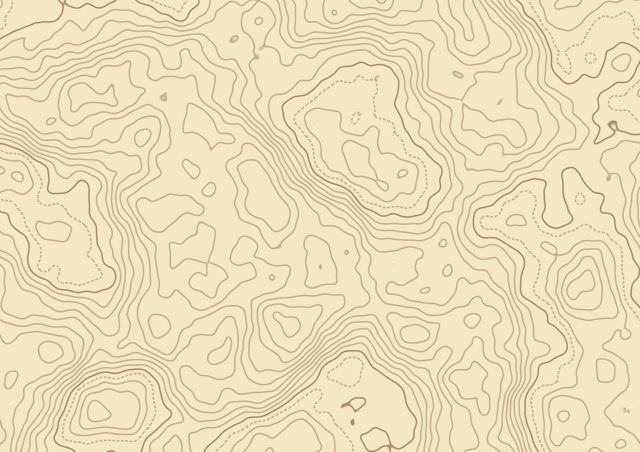
Write a Shadertoy shader that draws this pattern.

```glsl
// Topographic map: thin brown contour lines on cream paper, with bold and dashed levels.

// Integer hash giving a vector in [-1, 1]^2
vec2 hashGradient(vec2 cell) {
    uvec2 q = uvec2(ivec2(cell) + 4096);
    q = q * 1664525u + 1013904223u;
    q.x += q.y * 1664525u;
    q.y += q.x * 1664525u;
    q ^= q >> 16u;
    q.x += q.y * 1664525u;
    q.y += q.x * 1664525u;
    q ^= q >> 16u;
    return vec2(q & 65535u) / 32767.5 - 1.0;
}

float gradientNoise(vec2 p) {
    vec2 i = floor(p), f = p - i, e = vec2(1, 0);
    vec2 u = f * f * f * (f * (f * 6.0 - 15.0) + 10.0);
    float a = dot(hashGradient(i), f);
    float b = dot(hashGradient(i + e.xy), f - e.xy);
    float c = dot(hashGradient(i + e.yx), f - e.yx);
    float d = dot(hashGradient(i + e.xx), f - e.xx);
    return mix(mix(a, b, u.x), mix(c, d, u.x), u.y);
}

// Terrain height, measured in contour levels
float terrain(vec2 p) {
    // Plateaus and basins joined by steep slopes
    float n = gradientNoise(p * 2.0 + 3.7);
    float h = 4.5 * n / sqrt(n * n + 0.012) - 2.3;

    // Hills and roughness on top
    mat2 turn = mat2(0.8, 0.6, -0.6, 0.8);
    float amplitude = 6.8;
    p = turn * p * 5.2 + 9.3;
    for (int octave = 0; octave < 3; octave++) {
        h += amplitude * gradientNoise(p);
        p = turn * p * 2.2 + 5.3;
        amplitude *= 0.36;
    }
    return h;
}

// Softened line whose total ink matches its width, however coarse the pixels
float lineInk(float dist, float width, float pixel) {
    float soft = 0.75 * pixel;
    float halfWidth = max(width * 0.5, soft);
    float profile = 1.0 - smoothstep(halfWidth - soft, halfWidth + soft, dist);
    return profile * width * 0.5 / halfWidth;
}

void mainImage(out vec4 fragColor, in vec2 fragCoord) {
    float pixel = 1.0 / iResolution.y;
    vec2 p = fragCoord * pixel;

    // Height, slope and distance to the nearest contour
    float h = terrain(p);
    vec2 e = vec2(0.001, 0.0);
    vec2 slope = vec2(terrain(p + e.xy) - terrain(p - e.xy),
                      terrain(p + e.yx) - terrain(p - e.yx)) / (2.0 * e.x);
    float level = floor(h + 0.5);
    float dist = abs(h - level) / max(length(slope), 11.0);

    // One level in eleven is bold, the one above it is dashed
    float kind = mod(level, 11.0);
    float width = kind < 0.5 ? 0.0019 : 0.00115;
    float ink = lineInk(dist, width, pixel);

    // Dashes run along the dominant direction of the contour
    if (abs(kind - 1.0) < 0.5) {
        float along = abs(slope.y) > abs(slope.x) ? p.x : p.y;
        float dash = abs(fract(along / 0.0095) - 0.5);
        float edge = 0.5 * pixel / 0.0095;
        ink *= 1.0 - smoothstep(0.32 - edge, 0.32 + edge, dash);
    }

    vec3 paper = vec3(0.957, 0.908, 0.769);
    vec3 brownInk = vec3(0.42, 0.25, 0.12);
    fragColor = vec4(mix(paper, brownInk, ink), 1.0);
}
```
